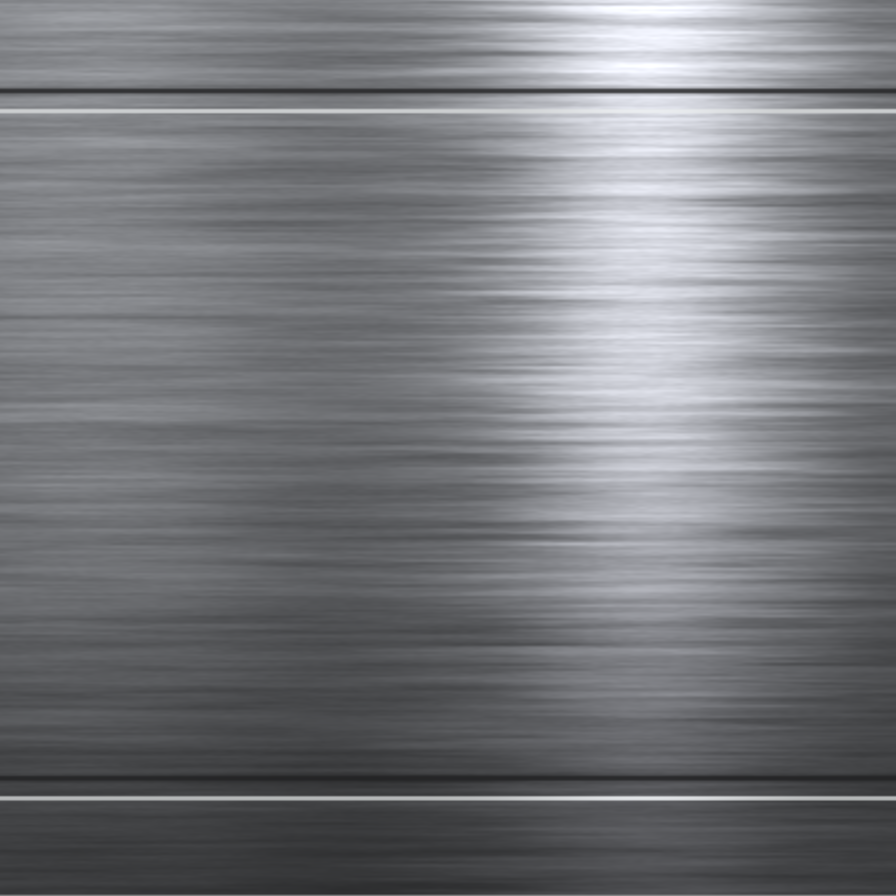
Give the GLSL for this texture, as a three.js fragment shader.

```glsl
varying vec2 vUv;

#define GROOVE_SPACING 0.767
#define GROOVE_BASE 0.1315
#define LIP_DROP 0.0225
#define LINE_HALF 0.0024
#define LINE_SOFT 0.0016
#define GRAIN_ROWS 95.0
#define GRAIN_STRENGTH 0.40
#define BAND_STRENGTH 0.10
#define SHEEN_X 0.722
#define SHEEN_WIDTH 0.150
#define STEEL_TINT vec3(0.985, 1.0, 1.03)
#define SHEEN_TINT vec3(0.985, 0.995, 1.035)

float hash(vec2 p) {
  return fract(sin(dot(p, vec2(127.1, 311.7))) * 43758.5453);
}

// One scratch row: smooth noise along x with its own phase
float rowNoise(float x, float row) {
  x += 50.0 * hash(vec2(row, 3.7));
  float cell = floor(x);
  float f = smoothstep(0.0, 1.0, x - cell);
  return mix(hash(vec2(cell, row)), hash(vec2(cell + 1.0, row)), f) - 0.5;
}

// Level rows blended vertically, centred on zero
float scratches(vec2 p) {
  float row = floor(p.y);
  float f = smoothstep(0.0, 1.0, p.y - row);
  return mix(rowNoise(p.x, row), rowNoise(p.x, row + 1.0), f);
}

float brushedGrain(vec2 p) {
  float sum = 0.0;
  vec2 scale = vec2(1.6, GRAIN_ROWS);
  for (int i = 0; i < 4; i++) {
    sum += (0.34 - 0.03 * float(i)) * scratches(p * scale + vec2(0.0, 531.0 * float(i)));
    scale *= vec2(2.0, 1.5);
  }
  return sum;
}

float bell(float x, float center, float width) {
  float d = (x - center) / width;
  return exp(-d * d);
}

// Soft horizontal line repeated at the groove spacing
float grooveLine(float y, float offset, float halfWidth, float soft) {
  float d = abs(mod(y - offset + 0.5 * GROOVE_SPACING, GROOVE_SPACING) - 0.5 * GROOVE_SPACING);
  float edge = max(soft, fwidth(y) * 0.7);
  return 1.0 - smoothstep(halfWidth - edge, halfWidth + edge, d);
}

void main() {
  vec2 p = vUv;
  float grain = brushedGrain(p);
  float band = scratches(vec2(p.x * 1.2, p.y * 30.0 + 77.0));

  // Broad light falling off towards the bottom
  float shade = mix(0.235, 0.445, smoothstep(-0.04, 0.60, p.y));
  shade += 0.05 * smoothstep(0.65, 1.0, p.y);
  shade += 0.065 * bell(p.x, 0.10, 0.17) * smoothstep(0.0, 0.5, p.y);
  shade -= 0.025 * bell(p.x, 0.36, 0.13);

  // Bright vertical sheen, wider or narrower from scratch to scratch
  float sheen = bell(p.x, SHEEN_X, SHEEN_WIDTH * (1.0 + 0.6 * grain + 0.2 * band));
  shade += sheen * mix(0.08, 0.40, smoothstep(0.0, 0.68, p.y));
  shade -= 0.05 * smoothstep(0.88, 1.0, p.x) * smoothstep(0.0, 0.4, p.y);

  // Scratches, wide bands and fine speckle
  float speckle = scratches(p * vec2(100.0, 420.0));
  shade *= 1.0 + GRAIN_STRENGTH * (grain + 0.1 * speckle) + BAND_STRENGTH * band;
  vec3 color = shade * mix(STEEL_TINT, SHEEN_TINT, sheen);

  // Recessed strip with a dark upper cut and a bright lower lip
  float stripCenter = GROOVE_BASE - 0.5 * LIP_DROP;
  float strip = grooveLine(p.y, stripCenter, 0.5 * LIP_DROP, LINE_SOFT);
  float shadow = grooveLine(p.y, GROOVE_BASE, LINE_HALF, LINE_SOFT);
  float halo = grooveLine(p.y, GROOVE_BASE, 0.004, 0.004);
  float lip = grooveLine(p.y, GROOVE_BASE - LIP_DROP, LINE_HALF, LINE_SOFT);
  color *= 1.0 - 0.06 * strip;
  color *= 1.0 - 0.30 * halo;
  color = mix(color, vec3(0.12, 0.12, 0.125) + 0.12 * color, shadow * 0.85);
  vec3 lipColor = mix(vec3(0.74, 0.75, 0.75), vec3(0.93, 0.94, 0.95), max(sheen, p.y * 0.5));
  color = mix(color, lipColor, lip * 0.92);

  // Pale rim along the bottom edge
  color = mix(color, vec3(0.62), 0.7 * (1.0 - smoothstep(0.0005, 0.0025, p.y)));

  gl_FragColor = vec4(clamp(color, 0.0, 1.0), 1.0);
}
```
